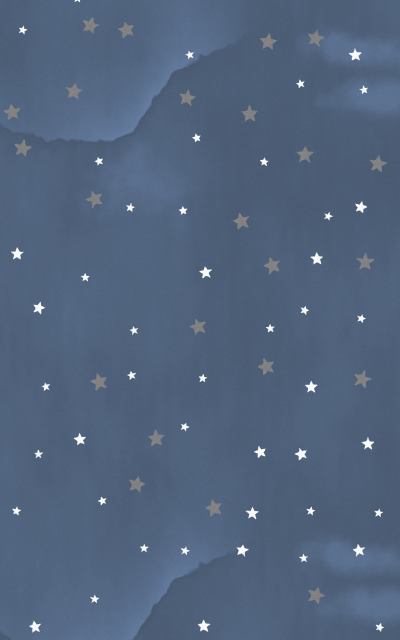
Write a WebGL 1 fragment shader that draws this pattern.

```glsl
precision highp float;
uniform vec2 u_resolution;

// Lengths are in canvas widths
#define SHADE vec3(0.285, 0.350, 0.440)
#define WASH vec3(0.335, 0.412, 0.522)
#define GLOW vec3(0.415, 0.515, 0.665)
#define WHITE vec3(0.97, 0.975, 0.98)
#define GREY vec3(0.510, 0.510, 0.515)
#define CELLS 7.0
#define STAR_SHARE 0.94
#define GREY_RADIUS 0.0235
#define LARGE_RADIUS 0.0170
#define SMALL_RADIUS 0.0118
#define CLOUD_PERIOD 1.27
#define GRAIN 0.014

const float PI = 3.14159265;

vec2 hash2(vec2 p) {
  vec3 q = fract(p.xyx * vec3(0.1031, 0.1030, 0.0973));
  q += dot(q, q.yzx + 33.33);
  return fract((q.xx + q.yz) * q.zy);
}

float noise(vec2 p) {
  vec2 i = floor(p), f = fract(p);
  f = f * f * (3.0 - 2.0 * f);
  float low = mix(hash2(i).x, hash2(i + vec2(1.0, 0.0)).x, f.x);
  float high = mix(hash2(i + vec2(0.0, 1.0)).x, hash2(i + 1.0).x, f.x);
  return mix(low, high, f.y);
}

float fbm(vec2 p) {
  float sum = 0.0, amp = 0.5;
  for (int i = 0; i < 5; i++) {
    sum += amp * noise(p);
    p = mat2(1.6, 1.2, -1.2, 1.6) * p + 17.3;
    amp *= 0.5;
  }
  return sum;
}

// Signed distance to a five-pointed star with blunt tips
float star(vec2 p, float radius) {
  float sector = PI / 5.0;
  float a = abs(mod(atan(p.x, p.y) + sector, 2.0 * sector) - sector);
  vec2 q = length(p) * vec2(cos(a), sin(a));
  vec2 tip = vec2(radius, 0.0);
  vec2 side = 0.47 * radius * vec2(cos(sector), sin(sector)) - tip;
  float flank = dot(q - tip, normalize(vec2(side.y, -side.x)));
  return max(flank, q.x - 0.92 * radius);
}

// Soft patch with a ragged outline
float patchGlow(vec2 p, vec2 center, vec2 size, float rough) {
  float r = length((p - center) / size) + 1.6 * (rough - 0.5);
  return 1.0 - smoothstep(0.25, 1.1, r);
}

vec3 watercolour(vec2 p) {
  // Mottled wash with faint upright brush streaks
  float mottle = fbm(p * vec2(5.0, 3.5) + 4.0);
  float streak = noise(p * vec2(55.0, 13.0)) - 0.5;
  vec3 color = mix(SHADE, WASH, clamp(0.5 + 1.1 * (mottle - 0.48) + 0.16 * streak, 0.0, 1.0));

  // Cloud bank: light pools above a torn, dark-rimmed edge
  vec2 q = vec2(p.x, mod(p.y - 0.9, CLOUD_PERIOD) + 0.9);
  float rough = fbm(q * 9.0);
  float edge = 1.275 - 0.04 * smoothstep(0.0, 0.25, q.x)
             + 0.20 * smoothstep(0.27, 0.48, q.x)
             + 0.10 * smoothstep(0.46, 0.72, q.x)
             + 0.07 * (rough - 0.5) + 0.018 * (noise(q * 60.0) - 0.5);
  float d = q.y - edge;
  float reach = 1.0 - smoothstep(0.44, 0.66, q.x);
  float pool = exp(-max(d, 0.0) / 0.14) * smoothstep(-0.003, 0.008, d);
  float bank = pool * reach * mix(0.35, 1.0, smoothstep(0.05, 0.36, q.x));
  float rim = exp(-abs(d + 0.004) / 0.014) * reach * (1.0 - smoothstep(-0.003, 0.008, d));

  // Loose patches beside the bank
  float loose = 0.45 * patchGlow(q, vec2(0.34, 1.15), vec2(0.14, 0.12), rough)
              + 0.28 * patchGlow(q, vec2(0.88, 1.47), vec2(0.16, 0.06), rough)
              + 0.28 * patchGlow(q, vec2(0.92, 1.36), vec2(0.11, 0.06), rough);
  loose *= smoothstep(0.0, 0.02, -d) + smoothstep(0.7, 0.8, q.x);
  float light = bank * (0.55 + 0.65 * mottle) + min(loose, 0.5);
  color = mix(color, GLOW, clamp(light, 0.0, 1.0));
  return mix(color, SHADE * 0.96, 0.6 * rim);
}

void main() {
  vec2 p = gl_FragCoord.xy / u_resolution.x;
  float pixel = 1.0 / u_resolution.x;
  float grain = noise(p * 330.0) - 0.5;
  vec3 color = watercolour(p) + GRAIN * grain;

  // One jittered star per cell, in three kinds
  vec2 cell = floor(p * CELLS);
  vec2 pick = hash2(cell + 71.0);
  vec2 center = (cell + 0.5 + 0.62 * (hash2(cell + 13.0) - 0.5)) / CELLS;
  float tilt = 0.7 * (hash2(cell + 37.0).x - 0.5);
  vec2 s = mat2(cos(tilt), sin(tilt), -sin(tilt), cos(tilt)) * (p - center);
  float isGrey = step(pick.x, 0.33);
  float radius = mix(SMALL_RADIUS, LARGE_RADIUS, step(pick.x, 0.67));
  radius = mix(radius, GREY_RADIUS, isGrey);
  float wobble = 0.10 * radius * (noise(p * 150.0) - 0.5);
  float cover = 1.0 - smoothstep(-0.7 * pixel, 0.7 * pixel, star(s, radius) + wobble);
  vec3 ink = mix(WHITE, GREY + 0.04 * grain, isGrey);
  color = mix(color, ink, cover * step(pick.y, STAR_SHARE));

  gl_FragColor = vec4(color, 1.0);
}
```
